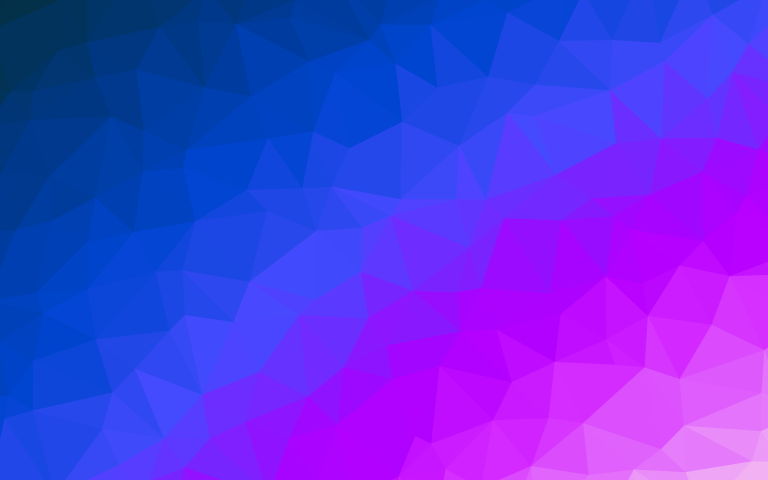
Give the GLSL for this background, as a Shadertoy shader.

```glsl
// A low-poly diagonal sweep from dark teal through blue and violet to pale pink.
// A jittered grid is split into triangles along its Delaunay diagonals, and each
// facet takes one colour from an elliptical gradient centred past the lower right.

const float CELL = 0.104; // grid spacing, in canvas heights

vec2 hash22(vec2 p) {
    vec3 q = fract(p.xyx * vec3(0.1031, 0.1030, 0.0973));
    q += dot(q, q.yzx + 33.33);
    return fract((q.xx + q.yz) * q.zy);
}

float cross2(vec2 a, vec2 b) {
    return a.x * b.y - a.y * b.x;
}

vec2 meshPoint(vec2 id) {
    return (id + 0.8 * (hash22(id + 37.0) - 0.5)) * CELL;
}

// Blend to the next colour as the distance falls from one stop to another
vec3 addStop(vec3 color, vec3 next, float d, float from, float to) {
    return mix(color, next, clamp((from - d) / (from - to), 0.0, 1.0));
}

vec3 gradient(vec2 p) {
    float d = length((p - vec2(2.6, -1.4)) * vec2(1.0, 1.162));
    d += 0.07 * (hash22(floor(p * 1500.0)).x - 0.5); // facet variation
    vec3 color = vec3(0.01, 0.19, 0.28);
    color = addStop(color, vec3(0.00, 0.22, 0.53), d, 3.80, 3.50);
    color = addStop(color, vec3(0.00, 0.27, 0.82), d, 3.50, 3.17);
    color = addStop(color, vec3(0.27, 0.29, 1.00), d, 3.17, 2.88);
    color = addStop(color, vec3(0.64, 0.02, 1.00), d, 2.88, 2.60);
    color = addStop(color, vec3(0.72, 0.00, 1.00), d, 2.60, 2.46);
    color = addStop(color, vec3(0.83, 0.16, 1.00), d, 2.46, 2.30);
    color = addStop(color, vec3(0.91, 0.53, 0.98), d, 2.30, 2.03);
    return addStop(color, vec3(0.95, 0.70, 0.95), d, 2.03, 1.91);
}

// Signed distance to the line a-b, positive on its left
float edgeDistance(vec2 p, vec2 a, vec2 b) {
    return cross2(normalize(b - a), p - a);
}

// Facet colour weighted by smooth coverage; alpha holds the weight
vec4 facet(vec2 p, vec2 a, vec2 b, vec2 c) {
    float d = min(edgeDistance(p, a, b),
                  min(edgeDistance(p, b, c), edgeDistance(p, c, a)));
    float coverage = clamp(0.5 + d * iResolution.y, 0.0, 1.0);
    return coverage > 0.0
        ? vec4(gradient((a + b + c) / 3.0), 1.0) * coverage
        : vec4(0.0);
}

void mainImage(out vec4 fragColor, in vec2 fragCoord) {
    vec2 p = fragCoord / iResolution.y;
    vec2 home = floor(p / CELL);
    vec4 sum = vec4(0.0);

    // Jitter can carry a facet into a neighbouring cell
    for (int j = -1; j <= 1; j++) {
        for (int i = -1; i <= 1; i++) {
            vec2 id = home + vec2(i, j);
            vec2 a = meshPoint(id);
            vec2 b = meshPoint(id + vec2(1, 0));
            vec2 c = meshPoint(id + vec2(1, 1));
            vec2 d = meshPoint(id + vec2(0, 1));

            // Cut from a to c when their angles sum to over half a turn
            float angleSine = cross2(b - a, d - a) * dot(d - c, b - c)
                            + dot(b - a, d - a) * cross2(d - c, b - c);
            if (angleSine < 0.0) {
                sum += facet(p, a, b, c) + facet(p, a, c, d);
            } else {
                sum += facet(p, a, b, d) + facet(p, b, c, d);
            }
        }
    }
    fragColor = vec4(sum.rgb / max(sum.a, 0.0001), 1.0);
}
```
